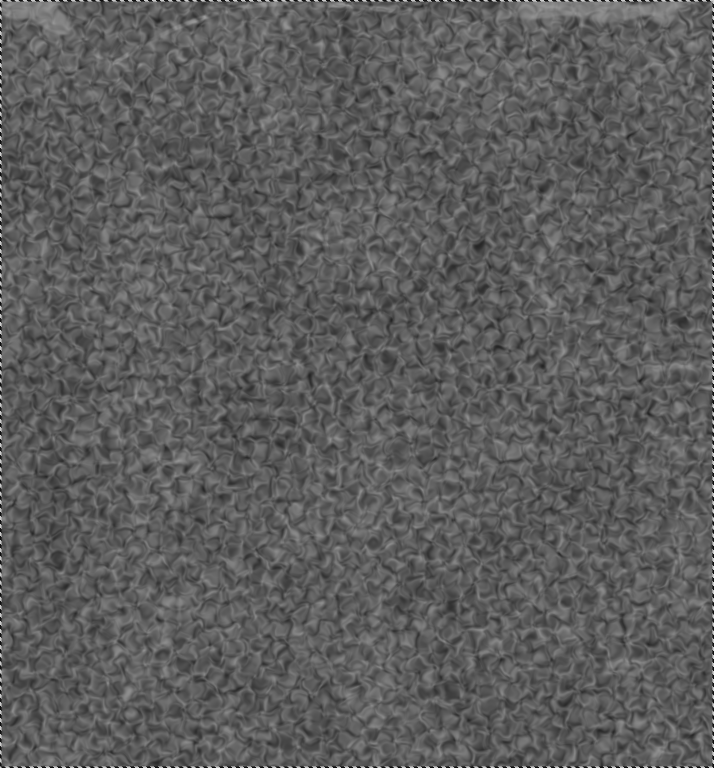
This texture is drawn by a WebGL 2 fragment shader. Its source:

```glsl
#version 300 es
precision highp float;
// Grey, matted grain: two octaves of warped gradient noise plus fine curled
// ridges, over faint cloudy shading. Short soft scuffs, a shallow arc scratch,
// pale patches along the top and a thin dashed rim lie over the grain.

#define BASE_TONE 0.363
#define GRAIN_FREQ 76.0
#define GRAIN_COARSE 0.19
#define GRAIN_FINE 0.15
#define RIDGE_GAIN 0.14
#define WARP 0.40
#define CLOUD_GAIN 0.05
#define SCUFFS 16
#define SCUFF_GAIN 0.085
#define PATCH_TONE 0.54
#define RIM_WIDTH 0.0020
#define RIM_DASHES 95.0

uniform vec2 u_resolution;
out vec4 fragColor;

float hash(vec2 p) {
    return fract(sin(dot(p, vec2(127.1, 311.7))) * 43758.5453);
}

// Dot product of a random unit gradient with the offset from its lattice point
float cornerSlope(vec2 cell, vec2 offset) {
    float angle = 6.28319 * hash(cell);
    return dot(vec2(cos(angle), sin(angle)), offset);
}

float gradientNoise(vec2 p) {
    vec2 cell = floor(p);
    vec2 f = fract(p);
    vec2 w = f * f * f * (f * (f * 6.0 - 15.0) + 10.0);
    float low = mix(cornerSlope(cell, f),
                    cornerSlope(cell + vec2(1, 0), f - vec2(1, 0)), w.x);
    float high = mix(cornerSlope(cell + vec2(0, 1), f - vec2(0, 1)),
                     cornerSlope(cell + vec2(1, 1), f - vec2(1, 1)), w.x);
    return mix(low, high, w.y);
}

float segmentDistance(vec2 p, vec2 center, vec2 dir, float halfLength) {
    vec2 d = p - center;
    return length(d - dir * clamp(dot(d, dir), -halfLength, halfLength));
}

// Curled fibres: broad blobs, small specks and thin light ridges
float grain(vec2 p) {
    vec2 q = p * GRAIN_FREQ;
    vec2 bend = vec2(gradientNoise(q * 0.8 + 17.3), gradientNoise(q * 0.8 + 51.9));
    q += WARP * 2.0 * bend;
    float coarse = gradientNoise(q);
    float fine = gradientNoise(q * 1.83 + 31.7);
    float ridge = 0.17 - abs(gradientNoise(q * 0.92 + 73.1));
    return GRAIN_COARSE * coarse + GRAIN_FINE * fine + RIDGE_GAIN * ridge;
}

// Short scattered strokes, some lighter and some darker than the ground
float scuffs(vec2 p, float aspect) {
    float sum = 0.0;
    for (int i = 0; i < SCUFFS; i++) {
        float id = float(i) + 1.0;
        vec2 center = vec2(hash(vec2(id, 1.3)) * aspect, hash(vec2(id, 2.7)));
        float angle = 3.14159 * hash(vec2(id, 4.1));
        float halfLength = mix(0.010, 0.045, hash(vec2(id, 5.9)));
        float width = mix(0.004, 0.011, hash(vec2(id, 7.7)));
        float d = segmentDistance(p, center, vec2(cos(angle), sin(angle)), halfLength);
        float polarity = hash(vec2(id, 9.2)) < 0.6 ? 1.0 : -0.8;
        sum += polarity * (1.0 - smoothstep(0.2 * width, width, d));
    }
    return clamp(sum, -1.0, 1.0);
}

void main() {
    vec2 p = gl_FragCoord.xy / u_resolution.y;
    float aspect = u_resolution.x / u_resolution.y;
    float across = p.x / aspect;
    float pixel = 1.0 / u_resolution.y;
    float clouds = gradientNoise(p * 7.0 + 3.1) + 0.6 * gradientNoise(p * 17.0 + 8.4);
    float texture1 = grain(p);
    float tone = BASE_TONE + texture1 + CLOUD_GAIN * clouds;

    // Scuffs broken up by a medium noise
    float wear = gradientNoise(p * 40.0 + 5.0);
    vec2 ragged = p + 0.003 * vec2(wear, gradientNoise(p * 40.0 + 29.0));
    tone += SCUFF_GAIN * scuffs(ragged, aspect) * (0.8 + wear);

    // Shallow arc scratch, steeper on its left side
    float fromCrest = across - 0.40;
    float arcY = 0.995 - (fromCrest < 0.0 ? 1.35 : 0.40) * fromCrest * fromCrest;
    float arc = 1.0 - smoothstep(0.001, 0.005, abs(p.y - arcY));
    arc *= 1.0 - smoothstep(0.24, 0.27, abs(fromCrest));
    tone += 0.11 * arc * smoothstep(-0.35, 0.15, gradientNoise(p * 14.0));

    // Pale patches near the two upper corners
    float patchFloor = across < 0.3 ? 0.935 : 0.970;
    float patchMask = smoothstep(0.0, 0.008, p.y - patchFloor + 0.012 * wear);
    patchMask *= smoothstep(0.28, 0.32, abs(across - 0.42));
    patchMask *= smoothstep(-0.02, 0.12, gradientNoise(p * vec2(15.0, 22.0) + 2.6));
    tone = mix(tone, PATCH_TONE + 0.4 * texture1, 0.8 * patchMask);

    // Thin rim of alternating dark and light dashes
    vec2 inset = min(p, vec2(aspect, 1.0) - p);
    float rim = 1.0 - smoothstep(RIM_WIDTH - 0.5 * pixel, RIM_WIDTH + 0.5 * pixel,
                                 min(inset.x, inset.y));
    float dash = smoothstep(0.4, 0.6, abs(fract((p.x + p.y) * RIM_DASHES) * 2.0 - 1.0));
    tone = mix(tone, mix(0.06, 0.80, dash), rim);

    fragColor = vec4(vec3(clamp(tone, 0.0, 1.0)), 1.0);
}
```
